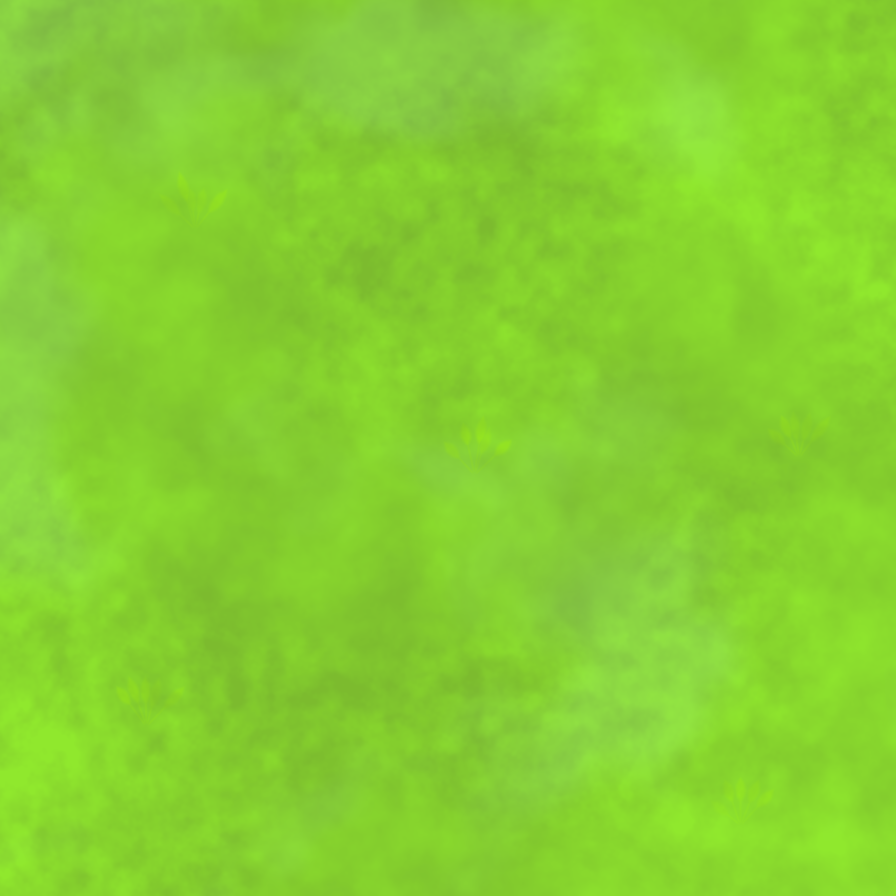
Give the GLSL for this texture, as a WebGL 1 fragment shader.

```glsl
precision highp float;
// Soft mottled spring-green meadow with a few faint leafy sprouts.

uniform vec2 u_resolution;

#define DARK_GREEN vec3(0.485, 0.735, 0.180)
#define LIGHT_GREEN vec3(0.560, 0.900, 0.175)
#define MILKY_TINT vec3(0.015, 0.000, 0.085)
#define CLOUD_SCALE 3.6
#define MOTTLE_SCALE 14.0
#define GRAIN_SCALE 46.0
#define CLOUD_CONTRAST 0.32
#define MOTTLE_CONTRAST 0.20
#define GRAIN_CONTRAST 0.19
#define SPROUT_CELLS 3.0
#define SPROUT_SHARE 0.6
#define SPROUT_STRENGTH 0.22

float hash(vec2 p) {
  vec3 q = fract(p.xyx * 0.1031);
  q += dot(q, q.yzx + 33.33);
  return fract((q.x + q.y) * q.z);
}

// Smooth value noise in -1..1.
float noise(vec2 p) {
  vec2 cell = floor(p);
  vec2 f = fract(p);
  f = f * f * f * (f * (f * 6.0 - 15.0) + 10.0);
  float low = mix(hash(cell), hash(cell + vec2(1.0, 0.0)), f.x);
  float high = mix(hash(cell + vec2(0.0, 1.0)), hash(cell + 1.0), f.x);
  return 2.0 * mix(low, high, f.y) - 1.0;
}

// Three octaves, each turned to hide the lattice.
float fbm(vec2 p) {
  mat2 turn = mat2(0.8, 0.6, -0.6, 0.8);
  float sum = 0.0;
  float weight = 1.0;
  for (int i = 0; i < 3; i++) {
    sum += weight * noise(p);
    p = turn * p * 2.07 + 17.3;
    weight *= 0.5;
  }
  return sum;
}

// A fan of pointed leaves on thin stems, rooted at the origin.
float sprout(vec2 p, float seed) {
  float glow = 0.0;
  for (int i = 0; i < 5; i++) {
    float k = float(i);
    float vary = hash(vec2(k + 3.0, seed * 91.0));
    float angle = (k - 2.0) * 0.36 + (vary - 0.5) * 0.3;
    float c = cos(angle);
    float s = sin(angle);
    vec2 q = vec2(c * p.x - s * p.y, s * p.x + c * p.y);
    float start = mix(0.018, 0.034, vary);
    float along = (q.y - start) / mix(0.024, 0.036, hash(vec2(seed * 57.0, k)));
    float edge = abs(q.x) - 0.022 * along * (1.0 - along);
    float leaf = smoothstep(0.003, -0.003, edge);
    float stem = smoothstep(0.0022, 0.0, abs(q.x));
    stem *= smoothstep(0.0, 0.006, q.y) * smoothstep(1.0, 0.2, along);
    glow = max(glow, max(leaf * mix(0.5, 1.0, vary), stem * 0.4));
  }
  return glow;
}

// Sprouts scattered over a coarse grid of cells.
float sprouts(vec2 uv) {
  vec2 grid = uv * SPROUT_CELLS;
  vec2 cell = floor(grid);
  float seed = hash(cell + 7.0);
  vec2 offset = vec2(hash(cell + 21.0), hash(cell + 43.0));
  vec2 root = (cell + mix(vec2(0.3, 0.2), vec2(0.7, 0.6), offset)) / SPROUT_CELLS;
  float present = step(hash(cell + 65.0), SPROUT_SHARE);
  return present * sprout(uv - root, seed);
}

void main() {
  vec2 uv = gl_FragCoord.xy / min(u_resolution.x, u_resolution.y);

  // Gentle warp makes the washes ragged.
  vec2 warp = vec2(noise(uv * 9.0 + 31.0), noise(uv * 9.0 + 73.0));
  vec2 washed = uv + 0.022 * warp;

  float clouds = fbm(washed * CLOUD_SCALE + 5.0);
  float mottle = fbm(washed * MOTTLE_SCALE + 40.0);
  float grain = fbm((uv + 0.007 * warp.yx) * GRAIN_SCALE + 90.0);

  // Grain is crisp in some patches and nearly smooth in others.
  float crispness = mix(0.45, 1.15, smoothstep(-0.5, 0.5, noise(uv * 5.0 + 11.0)));
  float tone = 0.5 + CLOUD_CONTRAST * clouds + MOTTLE_CONTRAST * mottle;
  tone += GRAIN_CONTRAST * crispness * grain;

  float plant = sprouts(uv) * (0.8 + 0.3 * grain);
  tone += SPROUT_STRENGTH * plant;

  // Milky, slightly blue veils over part of the meadow.
  float veil = smoothstep(0.0, 1.0, fbm(washed * 4.3 + 120.0) + 0.1 * mottle);
  vec3 color = mix(DARK_GREEN, LIGHT_GREEN, clamp(tone, 0.0, 1.05));
  color += MILKY_TINT * veil * (1.0 - 0.7 * clamp(plant, 0.0, 1.0));
  color += vec3(0.025, 0.005, -0.05) * plant;

  gl_FragColor = vec4(color, 1.0);
}
```
